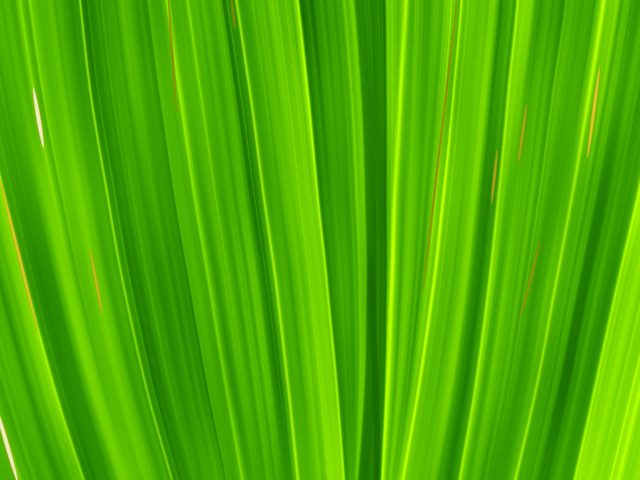
Give the GLSL for this texture, as a Shadertoy shader.

```glsl
// A backlit palm leaf: pleated panels fan out between curved veins.
// Each vein is a parabola across the height; panels carry soft tone profiles,
// striped by noise that follows the veins, then dry scars are laid on top.

const int PANELS = 12;

// Vein x position at the top, the middle and the bottom of the canvas.
const vec3 VEINS[13] = vec3[](
    vec3(-.143, -.078, .033), vec3(-.059, .023, .130), vec3(.124, .180, .267),
    vec3(.260, .316, .378), vec3(.368, .421, .465), vec3(.465, .505, .537),
    vec3(.553, .573, .557), vec3(.602, .605, .594), vec3(.720, .685, .628),
    vec3(.807, .771, .719), vec3(.943, .882, .805), vec3(1.061, .979, .896),
    vec3(1.25, 1.146, 1.042));

// Panel tone at its left, middle and right; w is the glow of its left vein.
const vec4 TONES[12] = vec4[](
    vec4(.40, .45, .50, .30), vec4(.20, .55, .25, .45), vec4(.20, .42, .34, .55),
    vec4(.42, .52, .12, .40), vec4(.36, .56, .62, .60), vec4(.00, .36, .52, .45),
    vec4(.08, .18, .02, .15), vec4(.62, .55, .46, .05), vec4(.66, .52, .12, .45),
    vec4(.58, .38, .42, .50), vec4(.46, .27, .34, .50), vec4(.80, .90, .80, .30));

// Dry scars: start and end of each, with a paleness from brown to white.
const vec4 SCARS[11] = vec4[](
    vec4(.052, .818, .068, .691), vec4(.0, .627, .059, .309), vec4(-.008, .16, .029, -.01),
    vec4(.263, 1., .276, .766), vec4(.362, 1., .367, .94), vec4(.714, 1., .661, .392),
    vec4(.823, .783, .81, .661), vec4(.777, .688, .768, .575), vec4(.937, .861, .918, .67),
    vec4(.844, .497, .814, .34), vec4(.141, .479, .159, .349));
const float PALENESS[11] = float[](1., .5, 1., .1, .1, .1, .3, .3, .6, .15, .4);

float hash(vec2 p) {
    return fract(sin(dot(p, vec2(127.1, 311.7))) * 43758.5453);
}

float noise(vec2 p) {
    vec2 i = floor(p), f = fract(p);
    f = f * f * (3. - 2. * f);
    return mix(mix(hash(i), hash(i + vec2(1, 0)), f.x),
               mix(hash(i + vec2(0, 1)), hash(i + vec2(1, 1)), f.x), f.y);
}

// Parabola through the three x positions; depth runs from 0 (top) to 1.
float veinX(vec3 v, float depth) {
    return v.x * (1. - depth) * (1. - 2. * depth)
         + v.y * 4. * depth * (1. - depth)
         + v.z * depth * (2. * depth - 1.);
}

float glow(float d, float width) {
    return exp(-d * d / (width * width));
}

// Stripes along the veins, faded out where they become too fine to draw.
float stripes(float u, float depth, float freq, float footprint) {
    float fade = 1. - smoothstep(.3, .9, footprint * freq);
    return (noise(vec2(u * freq, depth * 1.5 + freq)) - .5) * fade;
}

vec3 leafColor(float tone) {
    tone = clamp(tone, 0., 1.15);
    return vec3(.10 + tone * (.25 + .3 * tone), .42 + .55 * tone, 0.);
}

// Coverage of a tapered streak from a to b.
float scarMask(vec2 p, vec2 a, vec2 b, float width, float aa) {
    vec2 ab = b - a;
    float t = clamp(dot(p - a, ab) / dot(ab, ab), 0., 1.);
    float w = width * sqrt(max(sin(3.1416 * t), 0.));
    float d = length(p - a - ab * t);
    return (1. - smoothstep(w - aa, w + aa, d)) * step(.001, t) * step(t, .999);
}

void mainImage(out vec4 fragColor, in vec2 fragCoord) {
    vec2 uv = fragCoord / iResolution.xy;
    vec2 aspect = vec2(1., iResolution.y / iResolution.x);
    float aa = 1. / iResolution.x;
    float depth = 1. - uv.y;
    float x = uv.x + .004 * (noise(vec2(uv.x * 7., depth * 5.)) - .5);

    // Pleated panels; u counts panels and so follows the fan of veins.
    float tone = .4, u = 0., veinGlow = 0.;
    for (int i = 0; i < PANELS; i++) {
        float left = veinX(VEINS[i], depth), right = veinX(VEINS[i + 1], depth);
        float s = clamp((x - left) / (right - left), 0., 1.);
        vec4 k = TONES[i];
        float profile = mix(mix(k.x, k.y, smoothstep(0., .5, s)), k.z, smoothstep(.5, 1., s));
        tone = mix(tone, profile, smoothstep(-1.5 * aa, 1.5 * aa, x - left));
        veinGlow += k.w * (.75 * glow(x - left, .0028) + .2 * glow(x - left + .004, .008));
        u += s;
    }

    // Fibres, broad to fine, plus slow mottling.
    float footprint = fwidth(u);
    tone += .03 + .30 * stripes(u, depth, 7., footprint)
          + .24 * stripes(u, depth, 17., footprint)
          + .16 * stripes(u, depth, 37., footprint);
    tone += .12 * (noise(vec2(u * 2., depth * 5.)) - .5);
    float fibre = max(stripes(u + 3., depth * .3, 23., footprint) - .25, 0.);
    tone += fibre * .8 + veinGlow;

    // Lit edge beside the midrib, and the crease low on its left.
    tone += .4 * glow(x - veinX(vec3(.634, .615, .595), depth), .004);
    tone -= .3 * glow(x - veinX(vec3(.57, .58, .588), depth), .004) * smoothstep(.5, .65, depth);
    tone += .03 * (hash(floor(uv * vec2(512., 384.))) - .5);

    vec3 color = leafColor(tone);
    color = mix(color, vec3(.68, .88, .12), .5 * smoothstep(.3, .6, veinGlow));

    // Dry scars with a brown rim and a paler core.
    for (int i = 0; i < 11; i++) {
        float pale = PALENESS[i], width = mix(.0016, .005, pale);
        vec2 a = SCARS[i].xy * aspect, b = SCARS[i].zw * aspect, p = uv * aspect;
        vec3 core = mix(vec3(.52, .50, .02), vec3(.92, .82, .18), smoothstep(0., .6, pale));
        core = mix(core, vec3(1., .98, .85), smoothstep(.7, 1., pale));
        color = mix(color, vec3(.58, .56, .03), .6 * scarMask(p, a, b, width, 1.5 * aa));
        color = mix(color, core, .85 * scarMask(p, a, b, width * .65, aa));
    }
    fragColor = vec4(color, 1.);
}
```
